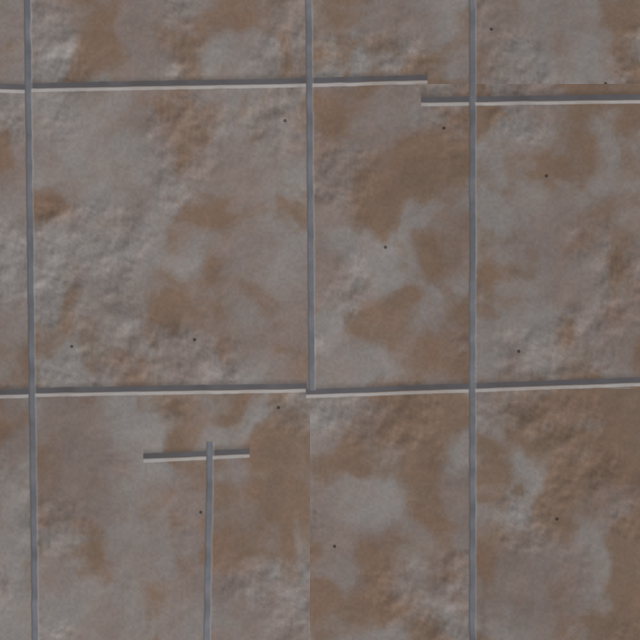
Reproduce this texture procedurally as a Shadertoy shader.

```glsl
const vec3 STONE_GREY = vec3(0.525, 0.505, 0.495);
const vec3 STONE_ROSE = vec3(0.475, 0.425, 0.405);
const vec3 STONE_RUST = vec3(0.455, 0.370, 0.310);
const vec3 GROUT = vec3(0.405, 0.410, 0.430);
const vec3 SHADOW = vec3(0.315, 0.300, 0.305);
const vec3 LIT_EDGE = vec3(0.640, 0.625, 0.615);

// Joints as start and end points
const vec4 ACROSS[9] = vec4[9](
    vec4(-0.01, 0.866, 0.044, 0.864), vec4(0.048, 0.866, 0.482, 0.874),
    vec4(0.482, 0.874, 0.668, 0.879), vec4(0.658, 0.844, 1.01, 0.849),
    vec4(-0.01, 0.387, 0.050, 0.389), vec4(0.050, 0.390, 0.479, 0.397),
    vec4(0.478, 0.388, 0.738, 0.397), vec4(0.738, 0.397, 1.01, 0.407),
    vec4(0.224, 0.287, 0.390, 0.295));
const vec4 UPRIGHT[4] = vec4[4](
    vec4(0.055, -0.01, 0.042, 1.01), vec4(0.487, 0.390, 0.482, 1.01),
    vec4(0.738, -0.01, 0.738, 1.01), vec4(0.323, -0.01, 0.328, 0.310));

float hash(vec2 p) {
    vec3 q = fract(vec3(p.xyx) * 0.1031);
    q += dot(q, q.yzx + 33.33);
    return fract((q.x + q.y) * q.z);
}

float noise(vec2 p) {
    vec2 cell = floor(p), f = fract(p);
    f = f * f * (3.0 - 2.0 * f);
    return mix(mix(hash(cell), hash(cell + vec2(1, 0)), f.x),
               mix(hash(cell + vec2(0, 1)), hash(cell + vec2(1, 1)), f.x), f.y);
}

float fbm(vec2 p) {
    float sum = 0.0, weight = 0.5;
    for (int i = 0; i < 5; i++) {
        sum += weight * noise(p);
        p = mat2(1.6, 1.2, -1.2, 1.6) * p + 17.3;
        weight *= 0.5;
    }
    return sum / 0.97;
}

float band(float offset, float halfWidth, float soft) {
    return 1.0 - smoothstep(halfWidth - soft, halfWidth + soft, abs(offset));
}

// x: offset from a joint running along p.x, y: coverage between its ends
vec2 jointFrame(vec2 p, vec4 joint, float soft) {
    float t = (p.x - joint.x) / (joint.z - joint.x);
    float inside = smoothstep(-soft, soft, p.x - joint.x)
                 * smoothstep(-soft, soft, joint.z - p.x);
    return vec2(p.y - mix(joint.y, joint.w, t), inside);
}

vec3 stone(vec2 p, vec2 tile, float warmth) {
    vec2 q = p + 7.0 * tile + 20.0;
    vec2 warp = vec2(noise(q * 14.0), noise(q * 14.0 + 40.0)) * 0.04;
    float clouds = fbm((q + warp) * 8.0);
    float mottle = fbm(q * 26.0 + 9.0);
    float rust = fbm((q + warp) * 13.0 + 60.0);
    vec3 color = mix(STONE_GREY, STONE_ROSE, smoothstep(0.32, 0.66, clouds * 0.6 + mottle * 0.4));
    color = mix(color, STONE_RUST, 0.8 * smoothstep(0.46, 0.72, rust + warmth));

    // Shallow chipped relief and fine grain
    float slope = fbm(q * 30.0) - fbm(q * 30.0 + vec2(0.12, -0.2));
    float chipped = smoothstep(0.5, 0.7, noise(q * 11.0 + 80.0));
    color *= 1.0 + slope * mix(0.15, 0.7, chipped);
    color *= 0.95 + 0.16 * (mottle - 0.5) + 0.06 * noise(q * 250.0);

    // Sparse dark pits
    vec2 cell = floor(q * 12.0);
    vec2 center = 0.2 + 0.6 * vec2(hash(cell), hash(cell + 31.0));
    float pit = 1.0 - smoothstep(0.015, 0.045, length(fract(q * 12.0) - center));
    return color * (1.0 - 0.4 * pit * step(0.9, hash(cell + 57.0)));
}

void mainImage(out vec4 fragColor, in vec2 fragCoord) {
    vec2 p = fragCoord / iResolution.xy;
    float soft = max(0.0018, 0.8 / iResolution.y);

    // Tile surface, warmer to the right
    vec2 tile = vec2(step(0.048, p.x) + step(0.485, p.x) + step(0.738, p.x),
                     step(0.392, p.y) + step(0.868, p.y));
    vec3 color = stone(p, tile, mix(-0.08, 0.11, p.x));
    float wear = fbm(p * 38.0);

    // Horizontal joints: shadowed gap above a lit edge
    for (int i = 0; i < 9; i++) {
        vec2 joint = jointFrame(p, ACROSS[i], soft);
        float edge = joint.x + 0.0015 * (wear - 0.5);
        color *= 1.0 - 0.12 * joint.y * band(edge, 0.009, 0.005);
        color = mix(color, mix(SHADOW, GROUT, wear * 0.6), joint.y * band(edge, 0.0042, soft));
        color = mix(color, LIT_EDGE, joint.y * band(edge + 0.0075, 0.0027, soft) * (0.6 + 0.5 * wear));
    }

    // Vertical joints: flat grout with faint bevels
    for (int i = 0; i < 4; i++) {
        vec2 joint = jointFrame(p.yx, UPRIGHT[i].yxwz, soft);
        float edge = joint.x + 0.002 * (wear - 0.5);
        color = mix(color, GROUT * (0.85 + 0.3 * wear), joint.y * band(edge, 0.0048, soft));
        color = mix(color, SHADOW, 0.45 * joint.y * band(edge + 0.004, 0.0012, soft));
        color = mix(color, LIT_EDGE, 0.3 * joint.y * band(edge - 0.0058, 0.0012, soft));
    }

    // Uneven room light
    color *= 0.96 + 0.08 * noise(p * 2.5 + 4.0);
    fragColor = vec4(color, 1.0);
}
```
